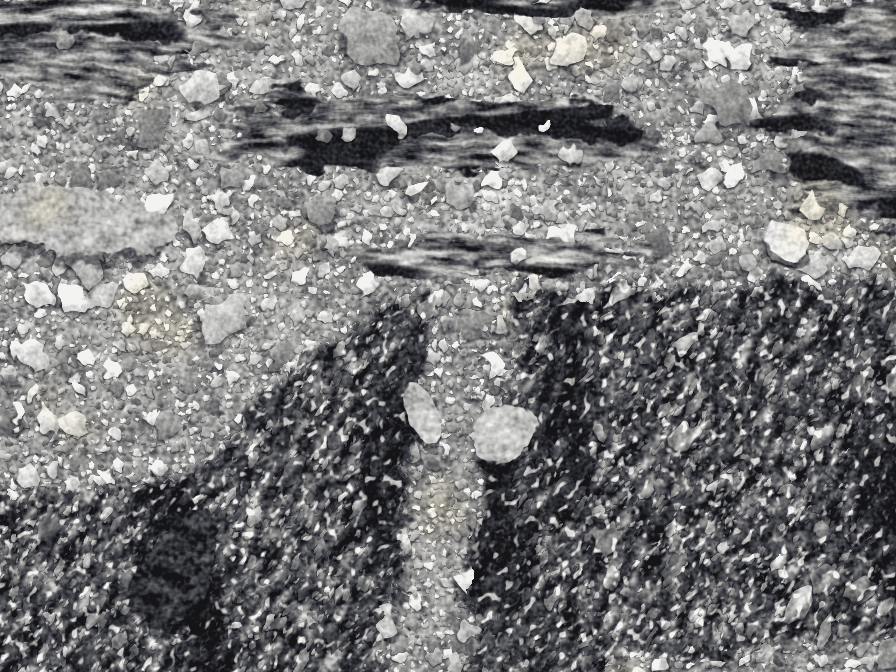
Write a Shadertoy shader that draws this texture.

```glsl
// Weathered rock face: grey rubble and shale ledges above a dark, fractured coal seam.

vec4 hash4(vec2 c) {
    vec4 q = fract(c.xyxy * vec4(.1031, .1030, .0973, .1099));
    q += dot(q, q.wzxy + 33.33);
    return fract((q.xxyz + q.yzzw) * q.zywx);
}

vec2 gradientAt(vec2 c) {
    return hash4(c + 57.).xy * 2. - 1.;
}

// Gradient noise, roughly -0.6 to 0.6
float noise(vec2 p) {
    vec2 i = floor(p), f = p - i;
    vec2 u = f * f * f * (f * (f * 6. - 15.) + 10.);
    float a = dot(gradientAt(i), f);
    float b = dot(gradientAt(i + vec2(1, 0)), f - vec2(1, 0));
    float c = dot(gradientAt(i + vec2(0, 1)), f - vec2(0, 1));
    float d = dot(gradientAt(i + 1.), f - 1.);
    return mix(mix(a, b, u.x), mix(c, d, u.x), u.y);
}

float fbm(vec2 p) {
    float sum = 0., amp = .6;
    for (int i = 0; i < 4; i++) {
        sum += amp * noise(p);
        p = mat2(1.6, 1.1, -1.1, 1.6) * p + 7.3;
        amp *= .6;
    }
    return sum;
}

mat2 turn(float a) {
    return mat2(cos(a), sin(a), -sin(a), cos(a));
}

// Lays one layer of broken, angular stones, lit from above, over tone v
float addStones(float v, vec2 p, float scale, float fill, float gain) {
    vec2 g = p * scale + scale * .37, rel = vec2(0);
    g += .4 * vec2(noise(g * 1.9), noise(g * 1.9 + 9.));
    vec2 cell = floor(g);
    float best = -1., tone = 0., size = 1.;
    for (int y = -1; y <= 1; y++)
    for (int x = -1; x <= 1; x++) {
        vec2 c = cell + vec2(x, y);
        vec4 r = hash4(c + scale), s = hash4(c + scale + 91.);
        if (s.x > fill) continue;
        vec2 e = g - c - .2 - .6 * r.xy;
        vec2 d = turn(r.z * 6.28) * e;
        d.y *= 1. + 1.1 * r.w;
        float poly = max(abs(d.x + .3 * d.y), abs(dot(d, vec2(.5, .85))));
        poly = max(poly, abs(dot(d, vec2(.65, -.75))));
        float radius = mix(.2, .58, s.y * s.y);
        if (radius - poly > best) {
            best = radius - poly;
            rel = e;
            size = radius;
            tone = mix(.33, .95, s.z);
        }
    }
    float px = scale / iResolution.y;
    float shadow = smoothstep(-.22, 0., best) * smoothstep(.12, -.25, rel.y);
    float light = 1. + .2 * clamp((rel.y - .4 * rel.x) / size, -1., 1.);
    float grain = 1. + .6 * fbm(p * 62.);
    v *= 1. - .5 * shadow;
    return mix(v, tone * gain * light * grain, smoothstep(-px, px, best));
}

// One broad stone with a ragged outline and a shadow under it
float addSlab(float v, vec2 p, vec2 centre, vec2 size, float angle, float tone) {
    float rough = .75 * fbm(p * 18.);
    float d = length(turn(angle) * (p - centre) / size) + rough;
    float under = length(turn(angle) * (p - centre + vec2(0, .012)) / size) + rough;
    v *= 1. - .5 * smoothstep(1.1, .95, under);
    float face = tone + .4 * fbm(p * vec2(24, 38)) + .25 * noise(p * 110.);
    return mix(v, face, smoothstep(1.05, .95, d));
}

float ledge(vec2 p, vec2 centre, vec2 size) {
    return 1. - length((p - centre) / size) + 1.2 * fbm(p * vec2(6, 20));
}

void mainImage(out vec4 fragColor, in vec2 fragCoord) {
    vec2 p = fragCoord / iResolution.y;
    float broad = fbm(p * 5.), ragged = fbm(p * 22.);

    // Coal seam, split by a chute of pale debris
    float seamTop = .28 + .3 * smoothstep(.18, .66, p.x) + .09 * broad + .06 * ragged;
    float coal = smoothstep(-.015, .015, seamTop - p.y);
    float chute = abs(p.x - .71 + .16 * (.55 - p.y)) + .08 * broad + .07 * ragged;
    coal *= smoothstep(-.012, .022, chute - .05);
    coal *= 1. - .8 * smoothstep(.03, -.03, p.y - .1 * (p.x - .75) + .1 * broad) * step(.9, p.x);

    // Shale ledges
    float shale = max(ledge(p, vec2(.1, .94), vec2(.27, .09)), ledge(p, vec2(.66, .8), vec2(.36, .07)));
    shale = max(shale, ledge(p, vec2(1.3, .83), vec2(.16, .2)));
    shale = max(shale, ledge(p, vec2(.8, 1.), vec2(.22, .025)));
    shale = max(shale, ledge(p, vec2(.76, .62), vec2(.25, .04)) - .1);
    shale = smoothstep(.05, .2, shale + .5 * ragged) * (1. - coal);

    // Ground tone: gritty rubble or slanted coal flakes
    float flake = noise(turn(.5) * p * vec2(60, 22)) + .6 * noise(turn(-.7) * p * vec2(26, 75));
    float rubble = .5 + .25 * broad + .4 * ragged;
    float seam = .26 + .4 * ragged + .3 * flake;
    float v = mix(rubble, seam, coal) + .3 * noise(p * 115.);

    // Rubble from fine grit to cobbles; coal breaks into slanted chips
    float gain = mix(1., .64, coal);
    vec2 chip = coal > .5 ? turn(.6) * p * vec2(1.3, .75) : p;
    v = addStones(v, chip, 88., mix(.8, .65, coal), gain);
    v = addStones(v, chip, 45., mix(.55, .4, coal), gain);
    v = addStones(v, chip, 22., mix(.3, .22, coal), gain);

    // Vertical grooves, flake edges and glints in the coal
    float groove = smoothstep(0., .3, noise(vec2(p.x * 8. + p.y * 1.5, p.y * 2.)) + .35 * ragged);
    v *= 1. - .6 * coal * groove;
    v *= 1. + coal * clamp(.9 * flake, -.5, .5);
    v += coal * .5 * smoothstep(.12, .4, noise(turn(.6) * p * vec2(95, 70)));

    // Straight, splintered laminations with black crevices
    float bend = noise(p * vec2(3.5, 5)) + .25 * ragged;
    float layers = fbm(vec2(p.x * 9., p.y * 50. + 2.5 * bend));
    float splinter = noise(vec2(p.x * 30. + p.y * 25., p.y * 105.));
    float crevice = smoothstep(.03, .15, noise(vec2(p.x * 5., p.y * 23. + 1.5 * bend)) + .25 * ragged);
    float leaf = .42 + .9 * layers + .5 * splinter + .35 * ragged;
    v = mix(v, leaf * (1. - .8 * crevice), shale * .92);

    // Loose cobbles and broad slabs on top
    v = addStones(v, p, 31., .1 * (1. - coal), 1.05);
    v = addStones(v, p, 12.5, mix(.11, .03, max(coal, shale)), mix(1.05, .8, coal));
    v = addSlab(v, p, vec2(.11, .67), vec2(.15, .05), .1, .6);
    v = addSlab(v, p, vec2(.75, .355), vec2(.05, .04), -.5, .68);
    v = addSlab(v, p, vec2(.63, .385), vec2(.022, .045), -.4, .66);
    v = addSlab(v, p, vec2(1.17, .64), vec2(.033, .025), .4, .82);
    v = addSlab(v, p, vec2(.26, .15), vec2(.05, .09), .5, .18);

    // Fine grain and exposure, with the highlights held back
    v += .15 * noise(p * 170.) + .045 * (1. - coal) * (1. - shale);
    v = (v - .1) * 1.15 + .105;
    v -= .3 * max(v - .72, 0.);
    v = clamp(v, .08, .95);

    // Cool darks and faintly warm lights
    vec3 tint = mix(vec3(.97, .99, 1.12), vec3(1.003, 1.002, .995), smoothstep(.1, .55, v));
    float rust = smoothstep(.15, .45, noise(p * 7. + 4.)) * (1. - coal);
    tint *= mix(vec3(1), vec3(1.02, 1., .95), rust);
    fragColor = vec4(v * tint, 1.);
}
```
